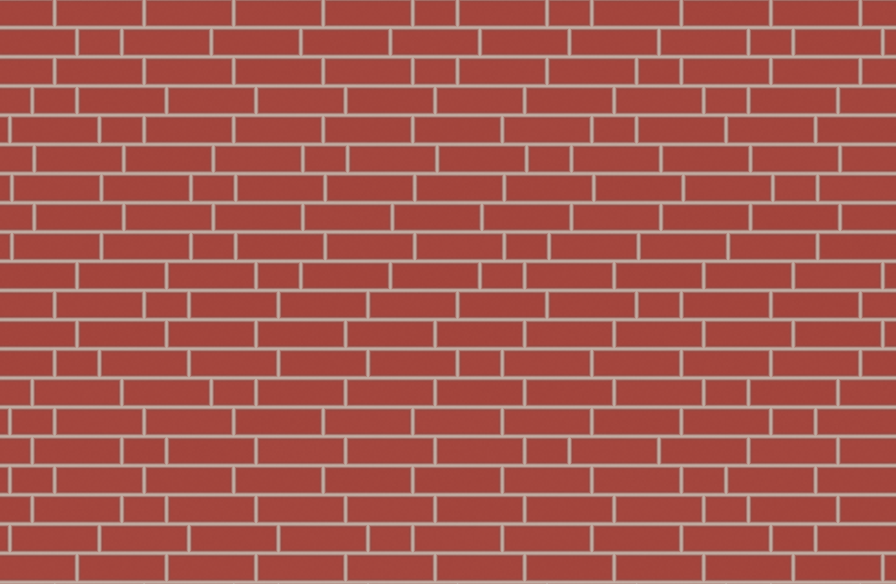
This pattern is drawn by a Shadertoy shader. Its source:

```glsl
// Red brick wall in running courses, each with up to two half bricks.
// Each course is a line of half-brick cells; a half brick flips the parity
// of the joints after it. Joint distance then shades mortar, rim and face.

#define ROWS 20.0         // courses over the canvas height
#define HALF_LEN 1.533    // half-brick length, in course heights
#define TOP_CUT 0.055     // part of the first course cut off at the top
#define OFFSET 0.221      // joint offset at the left, in half bricks
#define JOINT 0.061       // half width of the mortar, in course heights
#define SOFTNESS 0.052    // blur of the mortar edge
#define TONE 0.008        // tone change from brick to brick
#define GRAIN 0.006       // strength of the fine surface grain
#define SEED 7.0
#define BRICK vec3(0.643, 0.270, 0.238)
#define RIM vec3(0.588, 0.282, 0.255)
#define MORTAR vec3(0.755, 0.675, 0.635)

float hash(float n) {
    n = fract(n * 0.1031);
    n *= n + 33.33;
    n *= n + n;
    return fract(n);
}

float hash2(vec2 p) {
    vec3 q = fract(p.xyx * 0.1031);
    q += dot(q, q.yzx + 33.33);
    return fract((q.x + q.y) * q.z);
}

// Cells holding the two half bricks of a course; they lie an odd step apart.
// Groups of courses share a parity, so that their joints rake to and fro.
vec2 halfBricks(float row) {
    float odd = step(mod(row + 1.0, 10.0), 3.5);
    float first = odd + 2.0 * floor(5.0 * hash(row + SEED));
    float second = 11.0 - odd + 2.0 * floor(4.0 * hash(row + SEED + 57.0));
    float phase = mod(row + 5.0, 12.0);
    bool whole = phase == 0.0 || phase == 4.0; // course of whole bricks
    return vec2(first, second) + (whole ? 60.0 : 0.0);
}

// True if a vertical joint stands at the left of cell k.
bool hasJoint(float k, vec2 halves) {
    float flips = step(halves.x + 0.5, k) + step(halves.y + 0.5, k);
    return mod(k - halves.x - flips, 2.0) < 0.5;
}

// x: distance to the nearest mortar centre line; y: random value of the brick.
vec2 brickAt(vec2 p) {
    float row = floor(p.y);
    float drift = 0.045 * step(abs(row - 6.5), 2.0);
    float u = p.x / HALF_LEN - OFFSET - 0.5 * mod(row, 2.0) - drift;
    float cell = floor(u), f = u - cell;
    vec2 halves = halfBricks(row);
    bool starts = hasJoint(cell, halves);
    float left = starts ? f : 1.0;
    float right = hasJoint(cell + 1.0, halves) ? 1.0 - f : 1.0;
    float v = fract(p.y);
    float d = min(min(left, right) * HALF_LEN, min(v, 1.0 - v));
    return vec2(d, hash2(vec2(starts ? cell : cell - 1.0, row) + SEED));
}

void mainImage(out vec4 fragColor, in vec2 fragCoord) {
    // Course heights, counted down from the top
    float pixel = ROWS / iResolution.y;
    vec2 p = vec2(fragCoord.x, iResolution.y - fragCoord.y) * pixel;
    p.y += TOP_CUT;

    // Face with a slight tone of its own and a darker rim
    vec2 brick = brickAt(p);
    vec3 face = BRICK + TONE * (brick.y - 0.5);
    vec3 color = mix(RIM, face, smoothstep(0.10, 0.17, brick.x));

    // Soft mortar line
    float soft = max(SOFTNESS, 0.7 * pixel);
    color = mix(MORTAR, color, smoothstep(JOINT - soft, JOINT + soft, brick.x));

    // Fine grain
    color += GRAIN * (hash2(floor(p * 16.0)) - 0.5);
    fragColor = vec4(color, 1.0);
}
```
